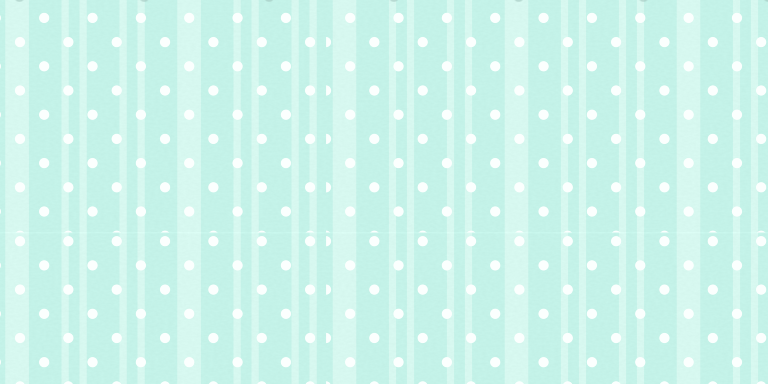
Write a Shadertoy shader that draws this pattern.

```glsl
// Mint wallpaper: pale vertical stripes and staggered white dots, with offset sheet seams.

vec2 hashGradient(vec2 cell) {
    vec3 h = fract(cell.xyx * vec3(0.1031, 0.1030, 0.0973));
    h += dot(h, h.yzx + 33.33);
    float angle = 6.2832 * fract((h.x + h.y) * h.z);
    return vec2(cos(angle), sin(angle));
}

float gradientNoise(vec2 p) {
    vec2 i = floor(p), f = fract(p);
    vec2 u = f * f * f * (f * (f * 6.0 - 15.0) + 10.0);
    vec2 e = vec2(0.0, 1.0);
    float low = mix(dot(hashGradient(i), f),
                    dot(hashGradient(i + e.yx), f - e.yx), u.x);
    float high = mix(dot(hashGradient(i + e.xy), f - e.xy),
                     dot(hashGradient(i + e.yy), f - e.yy), u.x);
    return mix(low, high, u.y);
}

// Signed distance to one wide stripe flanked by mirrored pairs of thin ones
float stripeDistance(float x) {
    float d = abs(mod(x + 86.0, 172.0) - 86.0);
    float thin = min(abs(d - 48.0), abs(d - 66.0)) - 3.6;
    return min(d - 11.8, thin);
}

// Signed distance to a square lattice of dots with a dot in each centre
float dotDistance(vec2 p) {
    vec2 pitch = vec2(48.35, 48.4);
    vec2 corner = mod(p + 0.5 * pitch, pitch) - 0.5 * pitch;
    vec2 centre = mod(p, pitch) - 0.5 * pitch;
    return min(length(corner), length(centre)) - 5.1;
}

float cover(float d, float soft) {
    return 1.0 - smoothstep(-soft, soft, d);
}

void mainImage(out vec4 fragColor, in vec2 fragCoord) {
    // The canvas is 384 units high, measured downward from the top
    vec2 p = fragCoord / iResolution.y * 384.0;
    p.y = 384.0 - p.y;
    float soft = max(0.6, 192.0 / iResolution.y);

    // Sheets restart the pattern at each seam
    vec2 sheetSize = vec2(499.4, 247.5);
    vec2 sheet = mod(p - vec2(326.0, 232.8), sheetSize);
    vec2 seam = min(sheet, sheetSize - sheet);

    // Stripes on the ground colour
    vec3 color = vec3(0.767, 0.949, 0.910);
    float stripes = cover(stripeDistance(sheet.x - 18.5), soft);
    color = mix(color, vec3(0.842, 0.972, 0.940), stripes);

    // Paper grain, fine and slightly drawn out sideways
    float grain = gradientNoise(p * vec2(0.22, 0.4))
                + 0.6 * gradientNoise(p * vec2(0.5, 0.75) + 40.0);
    color += 0.012 * grain;

    // Faint light line along the horizontal seam
    color += 0.022 * cover(seam.y - 0.6, soft);

    // Dots, cut where the sheets meet
    float dots = cover(dotDistance(sheet - vec2(0.0, 8.4)), soft);
    dots *= smoothstep(0.0, soft, seam.x) * smoothstep(0.0, soft, seam.y);
    color = mix(color, vec3(0.985, 1.0, 0.995), dots);

    // Small grey smudges on the top edge
    vec2 smudge = vec2(mod(p.x - 19.5 + 62.4, 124.8) - 62.4, p.y * 2.0);
    color = mix(color, vec3(0.62, 0.76, 0.73), 0.55 * cover(length(smudge) - 3.5, 1.5));

    fragColor = vec4(clamp(color, 0.0, 1.0), 1.0);
}
```
